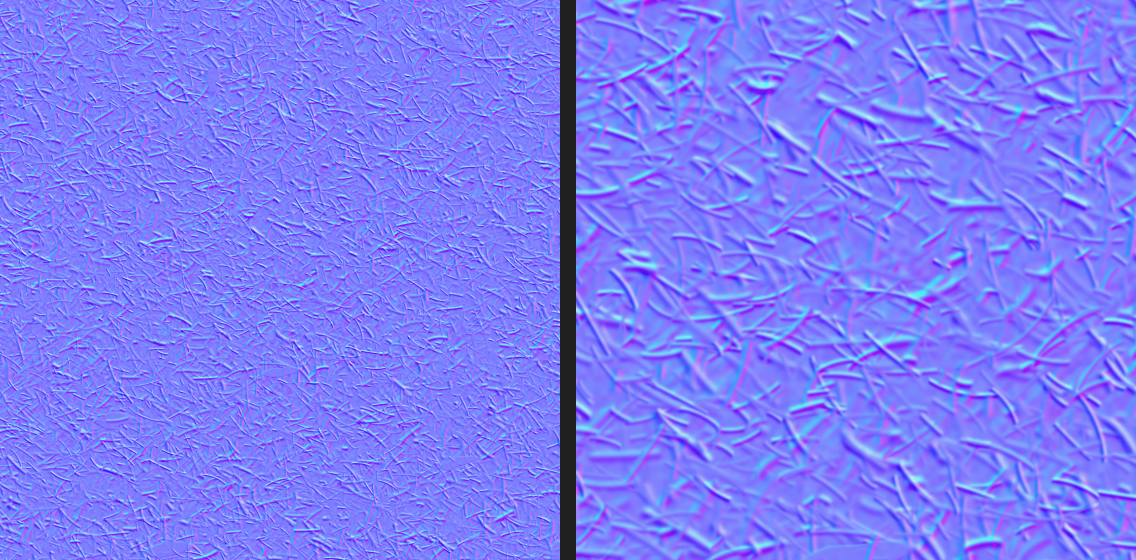
Left: the whole. Right: its middle third, enlarged.
Write a WebGL 2 fragment shader that draws this texture map.

```glsl
#version 300 es
precision highp float;
// Tangent-space normal map of pressed straw: thousands of short, slightly bent
// fibres are laid over each other in painter's order on a finely grained ground.
// Surface tilt is summed as a 2D slope and then encoded as colour.

#define FIBRE_CELLS 28.0
#define FIBRE_LAYERS 5
#define FIBRES_PER_CELL 3
#define FIBRE_WIDTH vec2(0.0015, 0.0032)
#define FIBRE_HALF_LENGTH vec2(0.006, 0.027)
#define FIBRE_TILT vec2(0.10, 0.88)
#define FIBRE_LEAN -0.5
#define STREAK_ANGLE 0.72
#define STREAK_TILT 0.42
#define GROUND_TILT 0.12
#define FLAKE_SHARE 0.35
#define TILT_SCALE vec2(0.66, 1.0)

uniform vec2 u_resolution;
out vec4 fragColor;

const float PI = 3.14159;
const float FLAKE_CELLS = 6.0;

// Integer hash: four random values in 0..1 for a cell, an index and a salt
vec4 hash4(ivec2 cell, int index, int salt) {
    uvec4 v = uvec4(ivec4(cell, index, salt) + 1000);
    v = v * 1664525u + 1013904223u;
    v += v.yzxy * v.wxyz;
    v ^= v >> 16u;
    v += v.yzxy * v.wxyz;
    return vec4(v >> 8u) / 16777216.0;
}

// Smooth value noise, two independent channels in -1..1
vec2 noise2(vec2 p, int salt) {
    ivec2 cell = ivec2(floor(p));
    vec2 f = fract(p);
    f = f * f * (3.0 - 2.0 * f);
    vec2 low = mix(hash4(cell, 0, salt).xy, hash4(cell + ivec2(1, 0), 0, salt).xy, f.x);
    vec2 high = mix(hash4(cell + ivec2(0, 1), 0, salt).xy, hash4(cell + ivec2(1, 1), 0, salt).xy, f.x);
    return mix(low, high, f.y) * 2.0 - 1.0;
}

// Direction at an angle (xy) and its left-hand normal (zw)
vec4 frameAt(float angle) {
    vec2 along = vec2(cos(angle), sin(angle));
    return vec4(along, -along.y, along.x);
}

// Fine grain plus patches of thin parallel streaks
vec2 groundSlope(vec2 uv) {
    vec4 axes = frameAt(STREAK_ANGLE);
    vec2 slope = GROUND_TILT * noise2(uv * 240.0, 12);
    float patchMask = smoothstep(0.0, 0.6, noise2(uv * 20.0, 13).x);
    vec2 p = vec2(dot(uv, axes.xy) * 55.0, dot(uv, axes.zw) * 280.0);
    return slope + axes.zw * noise2(p, 14).x * STREAK_TILT * patchMask;
}

// Broad smooth flakes that flatten what lies below and lift at their rims
vec2 addFlakes(vec2 slope, vec2 uv) {
    ivec2 home = ivec2(floor(uv * FLAKE_CELLS));
    for (int j = -1; j <= 1; j++)
    for (int i = -1; i <= 1; i++) {
        ivec2 cell = home + ivec2(i, j);
        vec4 place = hash4(cell, 0, 31);
        vec4 form = hash4(cell, 1, 31);
        if (place.z > FLAKE_SHARE) continue;
        vec2 p = uv - (vec2(cell) + place.xy) / FLAKE_CELLS;
        vec4 axes = frameAt(PI * place.w);
        vec2 size = mix(vec2(0.016, 0.006), vec2(0.045, 0.014), form.xy);
        vec2 q = vec2(dot(p, axes.xy), dot(p, axes.zw)) / size;
        float edge = length(q) - 1.0 + 0.3 * noise2(uv * 60.0, 32).x;
        float body = 1.0 - smoothstep(-0.15, 0.15, edge);
        vec2 outward = normalize(axes.xy * q.x / size.x + axes.zw * q.y / size.y + 1e-5);
        slope = slope * (1.0 - 0.85 * body) + outward * 0.25 * exp(-edge * edge * 70.0);
    }
    return slope;
}

// One layer of fibres; cells are visited in a fixed order, so overlaps agree
vec2 addFibres(vec2 slope, vec2 uv, int layer) {
    ivec2 home = ivec2(floor(uv * FIBRE_CELLS));
    for (int j = -1; j <= 1; j++)
    for (int i = -1; i <= 1; i++)
    for (int k = 0; k < FIBRES_PER_CELL; k++) {
        ivec2 cell = home + ivec2(i, j);
        vec4 place = hash4(cell, k, 50 + layer);
        vec4 form = hash4(cell, k, 70 + layer);
        vec2 p = uv - (vec2(cell) + place.xy) / FIBRE_CELLS;
        float angle = PI * place.z;
        angle -= 0.2 * sin(2.0 * (angle - FIBRE_LEAN));
        vec4 axes = frameAt(angle);

        float halfLength = mix(FIBRE_HALF_LENGTH.x, FIBRE_HALF_LENGTH.y, form.x * form.x);
        float width = mix(FIBRE_WIDTH.x, FIBRE_WIDTH.y, form.y * form.y);
        float t = dot(p, axes.xy) / halfLength;
        float bend = (place.w - 0.5) * 0.4 * halfLength;
        float q = (dot(p, axes.zw) - bend * t * t) / width;
        float taper = 1.0 - smoothstep(1.0 - 2.0 * width / halfLength, 1.0, abs(t));
        float ridge = exp(-q * q) * taper;
        float tilt = mix(FIBRE_TILT.x, FIBRE_TILT.y, form.z * form.z);
        slope = slope * (1.0 - 0.75 * ridge) + axes.zw * 2.33 * q * ridge * tilt;
    }
    return slope;
}

void main() {
    vec2 uv = gl_FragCoord.xy / u_resolution.y;
    vec2 slope = groundSlope(uv);
    for (int layer = 0; layer < FIBRE_LAYERS; layer++) {
        if (layer == FIBRE_LAYERS - 1) slope = addFlakes(slope, uv);
        slope = addFibres(slope, uv, layer);
    }
    // Encode the tilt; steep spots lose a little blue
    vec2 tilt = clamp(slope * TILT_SCALE, -0.85, 0.85);
    fragColor = vec4(0.495 + 0.5 * tilt, 0.993 - 0.05 * dot(tilt, tilt), 1.0);
}
```
